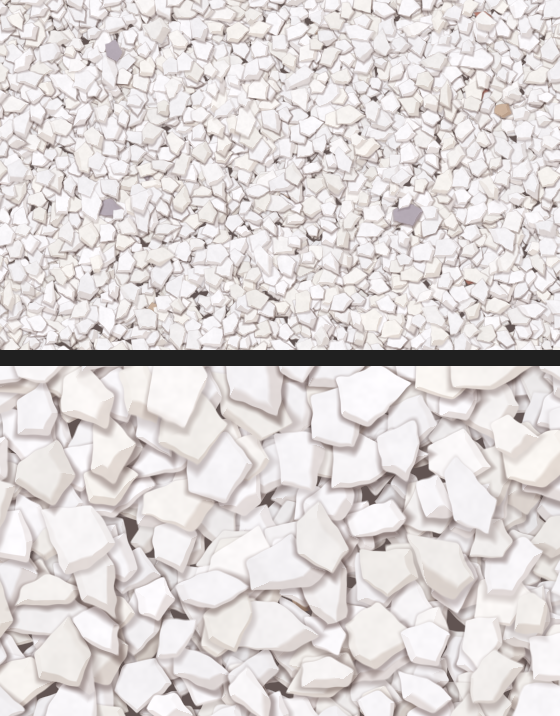
Top, the full canvas; bottom, a detail of the centre.
A Shadertoy shader for this texture:

```glsl
// Bed of crushed white gravel: layered, faceted, angular stones with warm gaps.

const int LAYERS = 6;
const int SIDES = 5;
const float TAU = 6.2831853;
const float CELL_DEEP = 0.040;      // grid size of the lowest layer, in canvas heights
const float CELL_TOP = 0.055;       // grid size of the uppermost layer
const float DENSITY_TOP = 0.60;     // share of occupied cells in the uppermost layer
const float JITTER = 0.6;
const float MAX_REACH = 0.95;       // longest half length of a stone, in cells
const float SHADOW_REACH = 0.10;
const float SHADOW_SHIFT = 0.05;
const vec2 LIGHT = vec2(-0.45, 0.89);

const vec3 GAP = vec3(0.38, 0.33, 0.32);
const vec3 SHADOW = vec3(0.67, 0.62, 0.61);
const vec3 WHITE = vec3(0.982, 0.974, 0.985);
const vec3 CREAM = vec3(0.970, 0.955, 0.940);
const vec3 SIDE_DARK = vec3(0.91, 0.885, 0.87);
const vec3 TAN = vec3(0.80, 0.70, 0.62);
const vec3 BRICK = vec3(0.70, 0.48, 0.43);
const vec3 GREY = vec3(0.71, 0.67, 0.71);

vec3 hash3(vec2 p) {
    vec3 q = fract(p.xyx * vec3(0.1031, 0.1030, 0.0973));
    q += dot(q, q.yxz + 33.33);
    return fract((q.xxy + q.yzz) * q.zyx);
}

float noise(vec2 p) {
    vec2 i = floor(p), f = fract(p);
    f = f * f * (3.0 - 2.0 * f);
    return mix(mix(hash3(i).x, hash3(i + vec2(1, 0)).x, f.x),
               mix(hash3(i + vec2(0, 1)).x, hash3(i + vec2(1, 1)).x, f.x), f.y);
}

float smoothMax(float a, float b, float k) {
    float h = max(k - abs(a - b), 0.0) / k;
    return max(a, b) + 0.25 * h * h * k;
}

// Signed distance to a random polygon; also the nearest bevel's height and direction.
float stoneShape(vec2 p, vec2 id, float radius, out float height, out vec2 facing) {
    float d = -1.0;
    height = 9.0;
    facing = vec2(0.0);
    for (int i = 0; i < SIDES; i++) {
        vec3 r = hash3(id + float(i + 1) * vec2(7.3, 3.1));
        float angle = TAU * (float(i) + 0.6 * r.x) / float(SIDES);
        vec2 normal = vec2(cos(angle), sin(angle));
        float edge = dot(p, normal) - radius * mix(0.74, 1.12, r.y);
        float bevel = -edge * mix(0.9, 4.0, r.z);
        d = smoothMax(d, edge, 0.05);
        if (bevel < height) {
            height = bevel;
            facing = normal;
        }
    }
    return d;
}

vec3 stoneColor(vec2 id) {
    vec3 r = hash3(id + 91.7);
    vec3 color = mix(WHITE, CREAM, smoothstep(0.4, 1.0, r.x)) * mix(0.965, 1.012, r.y);
    if (r.z < 0.0015) color = BRICK;
    else if (r.z < 0.004) color = TAN;
    else if (r.z < 0.006) color = GREY;
    return color;
}

// Paints one jittered grid of stones and their contact shadows over color.
void paintLayer(inout vec3 color, vec2 uv, float layer, float grain) {
    float level = layer / float(LAYERS - 1);
    float cell = mix(CELL_DEEP, CELL_TOP, level);
    float density = mix(1.0, DENSITY_TOP, level * level);
    float turn = 1.1 * layer + 0.4;
    mat2 spin = mat2(cos(turn), sin(turn), -sin(turn), cos(turn));
    vec2 p = spin * uv / cell + 37.0 * layer + 20.0;
    vec2 light = spin * LIGHT;
    float blur = 0.9 / (iResolution.y * cell);

    for (int j = -1; j <= 1; j++)
    for (int i = -1; i <= 1; i++) {
        vec2 id = floor(p) + vec2(i, j);
        vec3 place = hash3(id + 11.3 * layer);
        if (place.z > density) continue;
        vec2 key = id + 53.0 * layer;
        vec3 form = hash3(key + 5.9);
        vec2 q = p - id - 0.5 - JITTER * (place.xy - 0.5);
        if (dot(q, q) > 1.3) continue;

        // Stretch along a random axis
        float stretch = mix(1.0, 1.9, form.y * form.y);
        vec2 axis = vec2(cos(TAU * form.x), sin(TAU * form.x));
        vec2 s = q - axis * dot(q, axis) * (1.0 - 1.0 / stretch);
        float radius = mix(0.30, 0.53, form.z) / sqrt(sqrt(stretch));
        float height;
        vec2 facing;
        float d = stoneShape(s, key, radius, height, facing);
        d = max(d, length(q) - MAX_REACH);

        // Contact shadow of varied strength, wider away from the light
        float shadowDist = d + SHADOW_SHIFT * dot(q, light) / (length(q) + 0.001);
        float shadow = 1.0 - smoothstep(-0.02, SHADOW_REACH, shadowDist);
        color *= mix(vec3(1.0), SHADOW, shadow * mix(0.3, 1.0, place.y));
        color = max(color, GAP);

        // Flat tilted top with bevelled sides
        float topHeight = mix(0.10, 0.30, place.x) + 0.25 * dot(s, axis);
        float topMask = smoothstep(-0.05, 0.05, height - topHeight);
        float lit = smoothstep(-0.7, 0.5, dot(facing, light));
        vec3 shade = mix(mix(SIDE_DARK, vec3(1.0), lit), vec3(1.0), topMask);
        vec3 stone = stoneColor(key) * shade * mix(0.93, 1.0, min(1.0, level * 2.0));
        stone *= 1.0 + 0.04 * (grain - 0.5);
        color = mix(color, stone, 1.0 - smoothstep(-blur, blur, d));
    }
}

void mainImage(out vec4 fragColor, in vec2 fragCoord) {
    vec2 uv = fragCoord / iResolution.y;
    // Slightly ragged outlines and mottled faces
    vec2 ragged = uv + 0.003 * (vec2(noise(uv * 90.0), noise(uv * 90.0 + 40.0)) - 0.5);
    float grain = 0.6 * noise(uv * 75.0) + 0.4 * noise(uv * 210.0);
    vec3 color = GAP;
    for (int k = 0; k < LAYERS; k++) paintLayer(color, ragged, float(k), grain);
    fragColor = vec4(clamp(color, 0.0, 1.0), 1.0);
}
```
